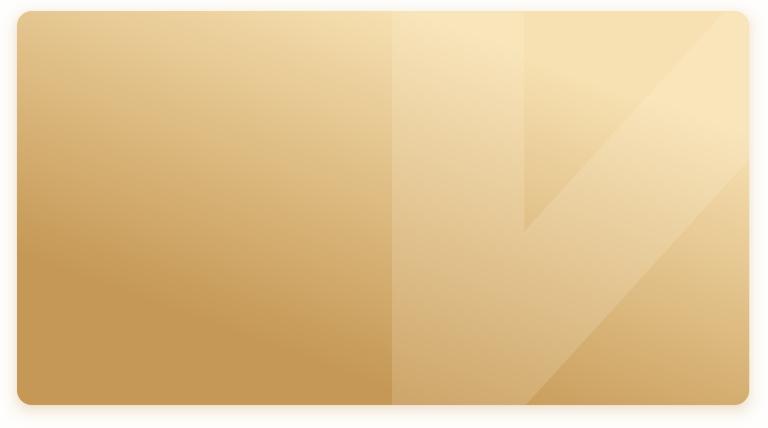
Write a Shadertoy shader that draws this background.

```glsl
// A rounded golden card with a slanted gradient, pale crossing bands and a soft shadow.

const vec3 PAPER = vec3(0.998, 0.997, 0.991);
const vec3 BRONZE = vec3(0.773, 0.596, 0.333);
const vec3 CREAM = vec3(0.969, 0.882, 0.698);
const vec3 SHEEN = vec3(1.0, 0.97, 0.90);

float roundedBox(vec2 p, vec2 halfSize, float radius) {
    vec2 q = abs(p) - halfSize + radius;
    return length(max(q, 0.0)) + min(max(q.x, q.y), 0.0) - radius;
}

// Antialiased coverage of a signed distance
float cover(float d) {
    float pixel = 1.0 / iResolution.y;
    return 1.0 - smoothstep(-0.7 * pixel, 0.7 * pixel, d);
}

void mainImage(out vec4 fragColor, in vec2 fragCoord) {
    // Canvas height is one unit
    vec2 p = fragCoord / iResolution.y;
    vec2 cardCenter = vec2(0.8951, 0.514);
    vec2 cardHalf = vec2(0.8555, 0.4604);

    // Page with a blurred shadow, dropped slightly below the card
    float shadowDist = roundedBox(p - cardCenter + vec2(0.0, 0.011), cardHalf, 0.035);
    float shadow = 0.33 / (1.0 + exp(91.0 * shadowDist));
    vec3 color = mix(PAPER, BRONZE, shadow);

    // Card gradient, tilted twenty degrees from vertical
    float along = dot(p, vec2(sin(radians(20.0)), cos(radians(20.0))));
    vec3 card = mix(BRONZE, CREAM, clamp((along - 0.395) / 0.845, 0.0, 1.0));

    // Pale upright bar joined to a rising diagonal beam
    float bar = abs(p.x - 1.0705) - 0.1545;
    float beam = abs(dot(p - vec2(1.2284, 0.2583), normalize(vec2(-1.1, 1.0)))) - 0.1377;
    float bands = min(bar, max(beam, 1.0705 - p.x));
    card = mix(card, SHEEN, 0.16 * cover(bands));

    color = mix(color, card, cover(roundedBox(p - cardCenter, cardHalf, 0.035)));
    fragColor = vec4(color, 1.0);
}
```
